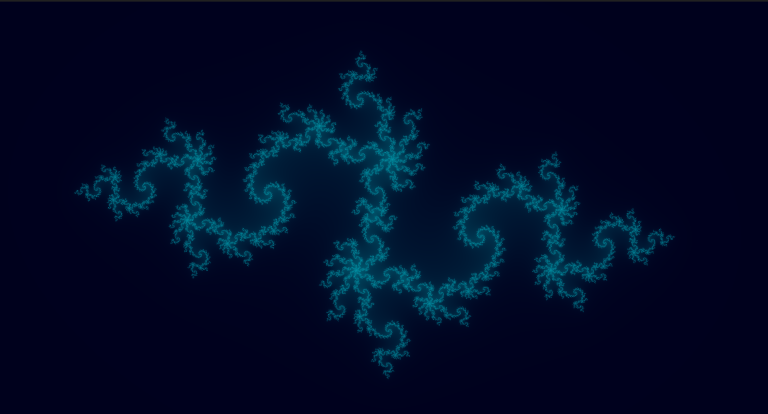
A Shadertoy shader for this background:

```glsl
const int MAX_STEPS = 220;

// Smooth escape time of z -> z*z + c
float escapeTime(vec2 z) {
    vec2 c = vec2(-0.835, 0.2321);
    for (int i = 0; i < MAX_STEPS; i++) {
        z = vec2(z.x * z.x - z.y * z.y, 2.0 * z.x * z.y) + c;
        float r2 = dot(z, z);
        if (r2 > 256.0) return max(float(i) + 2.0 - log2(log2(r2)), 0.0);
    }
    return float(MAX_STEPS);
}

// Navy far from the fractal, teal along its filaments
vec3 glowColor(float steps) {
    float glow = 1.0 - exp(-pow(steps / 50.0, 1.5));
    return vec3(0.0, 0.002, 0.115) + glow * vec3(0.0, 0.60, 0.56);
}

void mainImage(out vec4 fragColor, in vec2 fragCoord) {
    const int GRID = 3;
    vec2 center = iResolution.xy * vec2(0.4876, 0.481);
    vec3 color = vec3(0.0);

    // Average a grid of samples inside each pixel
    for (int j = 0; j < GRID; j++) {
        for (int i = 0; i < GRID; i++) {
            vec2 offset = (vec2(i, j) + 0.5) / float(GRID) - 0.5;
            vec2 z = (fragCoord + offset - center) / iResolution.y * 2.13;
            color += glowColor(escapeTime(z));
        }
    }
    color /= float(GRID * GRID);

    // Thin grey strip along the top
    float height = fragCoord.y / iResolution.y;
    float strip = smoothstep(0.994, 0.998, height);
    fragColor = vec4(mix(color, vec3(0.13), strip), 1.0);
}
```
